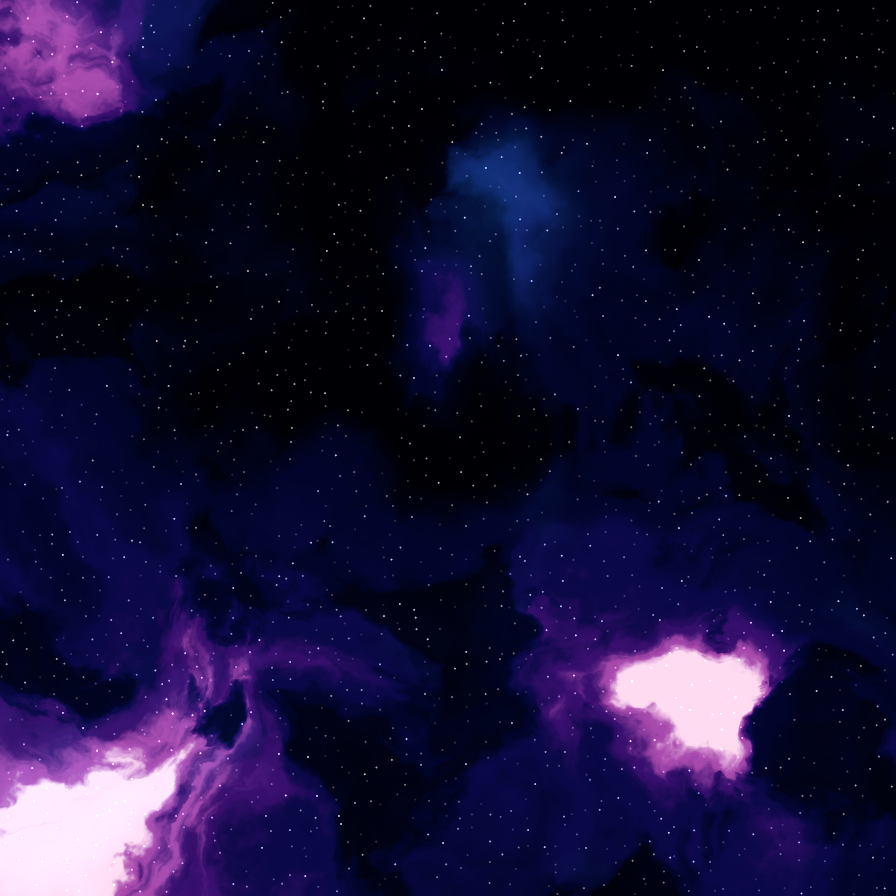
Reproduce this texture procedurally as a Shadertoy shader.

```glsl
// Deep-space nebula: soft glows in a domain-warped gradient noise field set a
// gas density, ragged dust clouds carve it, and a colour ramp runs from black
// through navy and violet to pink-white. Fine sharp stars lie on top.

#define WARP 0.20
#define HAZE_CONTRAST 0.55
#define HAZE_LOW 0.30
#define DUST_SCALE 5.0
#define DUST_DEPTH 0.72
#define WISP_SCALE 9.0
#define WISP_AMOUNT 0.75
#define TEAL vec3(0.03, 0.16, 0.20)
#define STAR_CELLS 60.0
#define STAR_SHARE 0.55
#define STAR_RADIUS 0.0011

// Glows: centre, radius, strength
const vec4 GLOWS[7] = vec4[7](
    vec4(0.04, 0.04, 0.130, 0.80),
    vec4(0.20, 0.22, 0.170, 0.25),
    vec4(0.79, 0.20, 0.075, 0.65),
    vec4(0.72, 0.22, 0.150, 0.18),
    vec4(0.08, 0.98, 0.150, 0.62),
    vec4(0.47, 0.62, 0.060, 0.48),
    vec4(0.58, 0.73, 0.090, 0.25));

const vec3 RAMP[6] = vec3[6](
    vec3(0.00, 0.00, 0.015),
    vec3(0.005, 0.02, 0.17),
    vec3(0.04, 0.03, 0.28),
    vec3(0.22, 0.06, 0.43),
    vec3(0.66, 0.29, 0.68),
    vec3(1.00, 0.86, 0.95));

vec3 hash3(vec2 p) {
    vec3 q = fract(p.xyx * vec3(0.1031, 0.1030, 0.0973));
    q += dot(q, q.yxz + 33.33);
    return fract((q.xxy + q.yzz) * q.zyx);
}

vec2 gradientAt(vec2 cell) {
    float angle = 6.2832 * hash3(cell).x;
    return vec2(cos(angle), sin(angle));
}

float gradientNoise(vec2 p) {
    vec2 i = floor(p), f = fract(p);
    vec2 u = f * f * f * (f * (f * 6.0 - 15.0) + 10.0);
    vec2 e = vec2(0.0, 1.0);
    float a = dot(gradientAt(i), f);
    float b = dot(gradientAt(i + e.yx), f - e.yx);
    float c = dot(gradientAt(i + e.xy), f - e.xy);
    float d = dot(gradientAt(i + e.yy), f - e.yy);
    return mix(mix(a, b, u.x), mix(c, d, u.x), u.y);
}

float fbm(vec2 p) {
    const mat2 turn = mat2(1.6, 1.2, -1.2, 1.6);
    float sum = 0.0, amplitude = 0.55;
    for (int i = 0; i < 7; i++) {
        sum += amplitude * gradientNoise(p);
        p = turn * p + 7.3;
        amplitude *= 0.5;
    }
    return sum;
}

vec3 ramp(float density) {
    vec3 color = RAMP[0];
    for (int i = 1; i < 6; i++)
        color = mix(color, RAMP[i], smoothstep(float(i - 1), float(i), density * 5.0));
    return color;
}

vec3 stars(vec2 uv, float pixel) {
    vec2 cell = floor(uv * STAR_CELLS);
    vec3 place = hash3(cell + 17.0);
    vec3 look = hash3(cell + 151.0);
    vec2 center = (cell + 0.1 + 0.8 * place.xy) / STAR_CELLS;
    float disc = smoothstep(0.5 * pixel, -0.5 * pixel, length(uv - center) - STAR_RADIUS);
    float brightness = 0.15 + 0.7 * look.x * look.x;
    vec3 tint = mix(vec3(1.0, 0.88, 0.75), vec3(0.78, 0.88, 1.0), look.y);
    return tint * disc * brightness * step(place.z, STAR_SHARE);
}

void mainImage(out vec4 fragColor, in vec2 fragCoord) {
    vec2 uv = fragCoord / iResolution.xy;

    // Warped space gives the gas its torn, curling edges
    vec2 warp = vec2(fbm(uv * 3.0 + 4.7), fbm(uv * 3.0 + vec2(21.3, 9.1)));
    vec2 p = uv + WARP * warp;

    // Gas density: faint haze plus local glows
    float density = HAZE_LOW * smoothstep(0.62, 0.22, p.y)
                  + 0.12 * smoothstep(0.55, 0.0, p.x)
                  + HAZE_CONTRAST * fbm(p * 2.3 + 31.0);
    for (int i = 0; i < 7; i++) {
        vec2 d = (p - GLOWS[i].xy) / GLOWS[i].z;
        density += GLOWS[i].w * exp(-dot(d, d));
    }

    // Fine wisps and dark dust
    density *= 1.0 + WISP_AMOUNT * fbm(p * WISP_SCALE + 3.0 * warp);
    float dust = smoothstep(0.04, 0.17, fbm(p * DUST_SCALE + 52.0));
    density = max(density, 0.0) * (1.0 - DUST_DEPTH * dust);

    // Colour, with teal patches in the thinner gas
    vec3 color = ramp(density);
    vec2 tealOffset = (p - GLOWS[6].xy) / GLOWS[6].z;
    float teal = exp(-dot(tealOffset, tealOffset))
               + 0.4 * smoothstep(0.05, 0.35, fbm(p * 3.0 + 77.0));
    color += TEAL * teal * smoothstep(0.05, 0.4, density);

    color += stars(uv, 1.0 / iResolution.y);
    fragColor = vec4(min(color, 1.0), 1.0);
}
```
